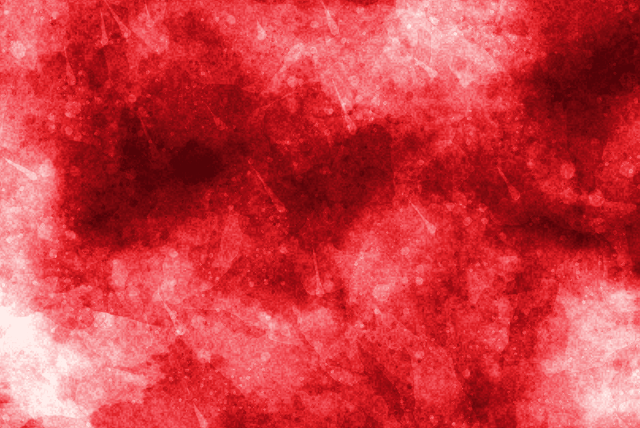
Give the GLSL for this texture, as a Shadertoy shader.

```glsl
// Distressed red watercolour: broad dark and pale washes, torn translucent
// layers, runs, spatter and paper grain are summed into one tone value,
// which a ramp of pigments turns from deep crimson to pale pink.

float hash(vec2 p) {
    vec3 q = fract(vec3(p.xyx) * 0.1031);
    q += dot(q, q.yzx + 33.33);
    return fract((q.x + q.y) * q.z);
}

float noise(vec2 p) {
    vec2 id = floor(p), f = fract(p);
    f = f * f * (3.0 - 2.0 * f);
    return mix(mix(hash(id), hash(id + vec2(1, 0)), f.x),
               mix(hash(id + vec2(0, 1)), hash(id + vec2(1, 1)), f.x), f.y);
}

float fbm(vec2 p) {
    float sum = 0.0, gain = 0.516;
    for (int i = 0; i < 5; i++) {
        sum += gain * noise(p);
        p = mat2(1.6, 1.2, -1.2, 1.6) * p + 7.3;
        gain *= 0.5;
    }
    return sum;
}

float glow(vec2 p, vec2 centre, vec2 radius) {
    vec2 d = (p - centre) / radius;
    return exp(-dot(d, d));
}

// Large soft light and dark areas
float washes(vec2 p) {
    float band = exp(-pow((p.y - 0.5 + 0.04 * sin(p.x * 5.0)) / 0.13, 2.0));
    float tone = 0.1;
    tone -= 1.3 * band * smoothstep(0.15, 0.4, p.x);
    tone -= 1.3 * glow(p, vec2(0.38, 0.6), vec2(0.16, 0.24));
    tone -= 1.7 * glow(p, vec2(1.42, 0.9), vec2(0.17));
    tone += 1.1 * glow(p, vec2(0.15, 0.13), vec2(0.26, 0.2));
    tone += 2.2 * glow(p, vec2(1.48, 0.04), vec2(0.17));
    tone += 1.0 * glow(p, vec2(0.03, 0.58), vec2(0.18));
    tone += 0.9 * glow(p, vec2(0.72, 0.84), vec2(0.32, 0.17));
    return tone;
}

// Overlapping translucent layers, some edges crisp and some bled out
float tornLayers(vec2 p) {
    float tone = 0.0;
    for (int i = 0; i < 8; i++) {
        float k = float(i), angle = k * 2.4, side = mod(k, 2.0) * 2.0 - 1.0;
        vec2 q = mat2(cos(angle), sin(angle), -sin(angle), cos(angle)) * p;
        q *= vec2(1.0, 1.5) * (2.0 + 0.4 * k);
        float edge = fbm(q + k * 17.1) - 0.57;
        float bleed = mix(0.006, 0.09, smoothstep(0.45, 0.75, noise(p * 4.0 + k * 5.7)));
        tone += side * 0.42 * smoothstep(-bleed, bleed, edge);
        tone += side * 0.12 * exp(-abs(edge) / 0.008) * step(bleed, 0.03);
    }
    return tone;
}

// Round spots that gather in clumps
float spatter(vec2 p, float cells, float seed) {
    vec2 g = p * cells, id = floor(g);
    float pick = hash(id + seed);
    float radius = mix(0.06, 0.3, pick * pick);
    vec2 jitter = vec2(hash(id + seed + 3.7), hash(id + seed + 9.2)) * 2.0 - 1.0;
    float d = length(fract(g) - 0.5 - jitter * (0.4 - radius));
    d += 0.12 * (noise(g * 5.0) - 0.5);
    float present = smoothstep(0.55, 0.68, noise(id * 0.3 + seed)) * step(0.35, hash(id - seed));
    return present * (1.0 - smoothstep(radius - 0.04, radius + 0.04, d));
}

// Thin diagonal runs that end in a bead
float runs(vec2 p) {
    vec2 g = p * 6.0;
    float ink = 0.0;
    for (int y = -1; y <= 1; y++)
    for (int x = -1; x <= 1; x++) {
        vec2 id = floor(g) + vec2(x, y);
        float angle = -1.0 + 0.9 * (hash(id + 4.1) - 0.5);
        float len = mix(0.25, 0.8, hash(id + 8.3));
        vec2 dir = vec2(cos(angle), sin(angle));
        vec2 d = g - id - vec2(hash(id + 1.7), hash(id + 6.9));
        float along = clamp(dot(d, dir) / len, 0.0, 1.0);
        float width = mix(0.006, 0.06, along * along) + 0.03 * (noise(g * 9.0) - 0.5);
        float shape = 1.0 - smoothstep(-0.012, 0.012, length(d - dir * len * along) - width);
        ink = max(ink, shape * step(0.78, hash(id + 2.3)));
    }
    return ink;
}

vec3 pigment(float tone) {
    vec3 shades[8] = vec3[8](
        vec3(0.33, 0.01, 0.03), vec3(0.51, 0.04, 0.06), vec3(0.67, 0.05, 0.08),
        vec3(0.88, 0.13, 0.15), vec3(0.95, 0.31, 0.34), vec3(0.96, 0.49, 0.51),
        vec3(0.98, 0.71, 0.72), vec3(1.0, 0.93, 0.92));
    float stops[8] = float[8](-2.7, -1.64, -0.97, -0.28, 0.4, 1.02, 1.81, 2.8);
    vec3 color = shades[0];
    for (int i = 1; i < 8; i++)
        color = mix(color, shades[i], clamp((tone - stops[i - 1]) / (stops[i] - stops[i - 1]), 0.0, 1.0));
    return color;
}

void mainImage(out vec4 fragColor, in vec2 fragCoord) {
    vec2 p = fragCoord / iResolution.y;
    vec2 warp = vec2(fbm(p * 3.0 + 11.0), fbm(p * 3.0 + 47.0)) - 0.5;
    float tone = washes(p + 0.45 * warp);
    tone += 3.2 * (fbm(p * 4.5 + warp) - 0.5);
    tone += tornLayers(p + 0.12 * warp);

    // Pale splash with a feathered rim
    float rim = length((p - vec2(0.13, 0.15)) / vec2(0.3, 0.13)) + 1.6 * (fbm(p * vec2(6.0, 13.0)) - 0.5);
    tone += 0.75 * (1.0 - smoothstep(0.96, 1.04, rim));

    // Runs and spatter
    tone += 0.7 * runs(p);
    for (int i = 0; i < 3; i++) {
        float k = float(i), cells = 14.0 * exp2(k);
        tone += 0.55 * spatter(p, cells, 21.0 + 13.0 * k);
        tone -= 0.4 * spatter(p + 0.03, cells, 83.0 + 19.0 * k);
    }

    // Paper grain
    tone += 0.7 * (noise(p * 270.0) - 0.5) + 0.45 * (noise(p * 95.0) - 0.5);
    fragColor = vec4(pigment(tone), 1.0);
}
```
